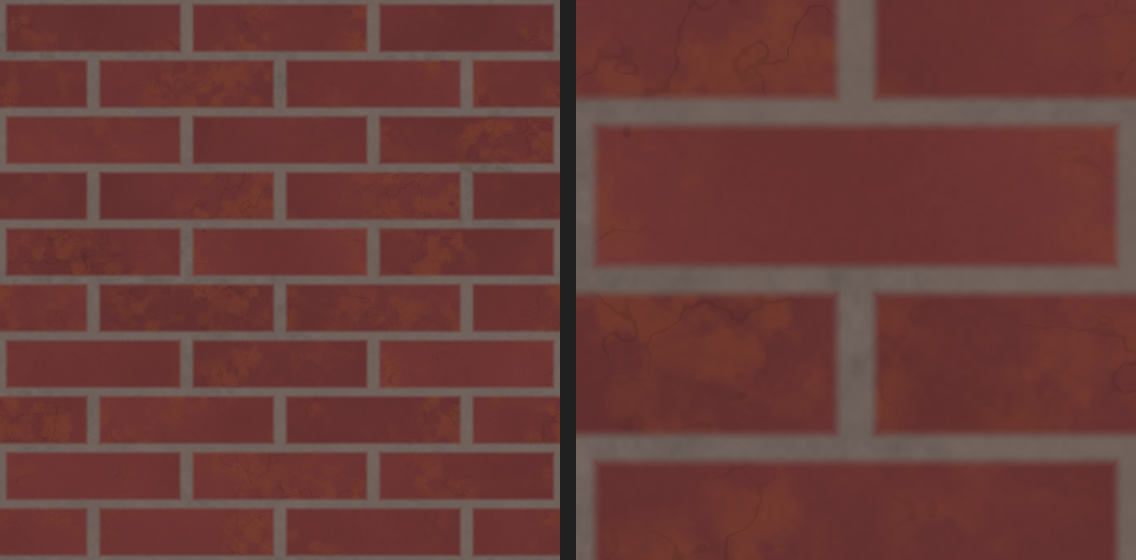
Left: the whole. Right: its middle third, enlarged.
Write a WebGL 1 fragment shader that draws this texture.

```glsl
precision highp float;

uniform vec2 u_resolution;

float hash(vec2 p) {
    return fract(sin(dot(p, vec2(12.9898, 78.233))) * 43758.5453);
}

// Value noise whose lattice wraps after a whole period
float noise(vec2 p, float period, float seed) {
    vec2 i = floor(p);
    vec2 f = fract(p);
    f = f * f * (3.0 - 2.0 * f);
    vec2 a = mod(i, period) + seed;
    vec2 b = mod(i + 1.0, period) + seed;
    return mix(mix(hash(a), hash(vec2(b.x, a.y)), f.x),
               mix(hash(vec2(a.x, b.y)), hash(b), f.x), f.y);
}

float fbm(vec2 uv, float period, float seed) {
    float sum = 0.0;
    float amplitude = 0.5;
    for (int i = 0; i < 4; i++) {
        sum += amplitude * noise(uv * period, period, seed);
        period *= 2.0;
        amplitude *= 0.5;
        seed += 3.7;
    }
    return sum / 0.9375;
}

vec3 brickColor(vec2 uv, vec2 id) {
    float tone = hash(id + 5.3);
    float seed = 20.0 * hash(id + 1.7);
    float cloud = fbm(uv, 9.0, seed);
    float fleck = fbm(uv, 44.0, seed + 2.1);

    vec3 color = mix(vec3(0.395, 0.190, 0.190), vec3(0.425, 0.204, 0.198), tone);
    color *= 1.0 + 0.16 * (fbm(uv, 6.0, seed + 8.4) - 0.5);

    // Rusty flecks gathered in clouds
    float rust = smoothstep(0.38, 0.72, cloud) * smoothstep(0.36, 0.70, fleck);
    color = mix(color, vec3(0.475, 0.245, 0.175), 0.65 * rust);

    // Thin dark scratches
    float ridge = abs(fbm(uv, 22.0, seed + 6.2) - 0.5);
    float scratch = (1.0 - smoothstep(0.0, 0.025, ridge)) * smoothstep(0.45, 0.70, cloud);
    return color * (1.0 - 0.09 * scratch);
}

vec3 mortarColor(vec2 uv) {
    float grain = fbm(uv, 80.0, 4.6);
    float stain = smoothstep(0.50, 0.75, fbm(uv, 8.0, 9.1));
    vec3 color = vec3(0.440, 0.382, 0.358) * (1.0 + 0.06 * (fbm(uv, 14.0, 2.8) - 0.5));
    color *= 1.0 + (0.06 + 0.24 * stain) * (grain - 0.5);
    return mix(color, vec3(0.390, 0.360, 0.340), 0.35 * stain);
}

void main() {
    vec2 uv = gl_FragCoord.xy / u_resolution;

    // Running bond: three bricks across, ten courses, every other one shifted
    vec2 count = vec2(3.0, 10.0);
    vec2 cell = uv * count;
    cell.x += 0.5 * mod(floor(cell.y) + 1.0, 2.0);
    vec2 id = mod(floor(cell), count);

    // Distance to the brick edge in canvas units
    vec2 halfSize = 0.5 / count - vec2(0.0115, 0.0082);
    vec2 q = abs(fract(cell) - 0.5) / count - halfSize;
    float edge = length(max(q, 0.0)) + min(max(q.x, q.y), 0.0);
    float brick = 1.0 - smoothstep(-0.0045, 0.0045, edge);

    vec3 color = mix(mortarColor(uv), brickColor(uv, id), brick);

    // Fine grain over everything
    color *= 1.0 + 0.03 * (noise(uv * 256.0, 256.0, 0.4) - 0.5);
    gl_FragColor = vec4(color, 1.0);
}
```
